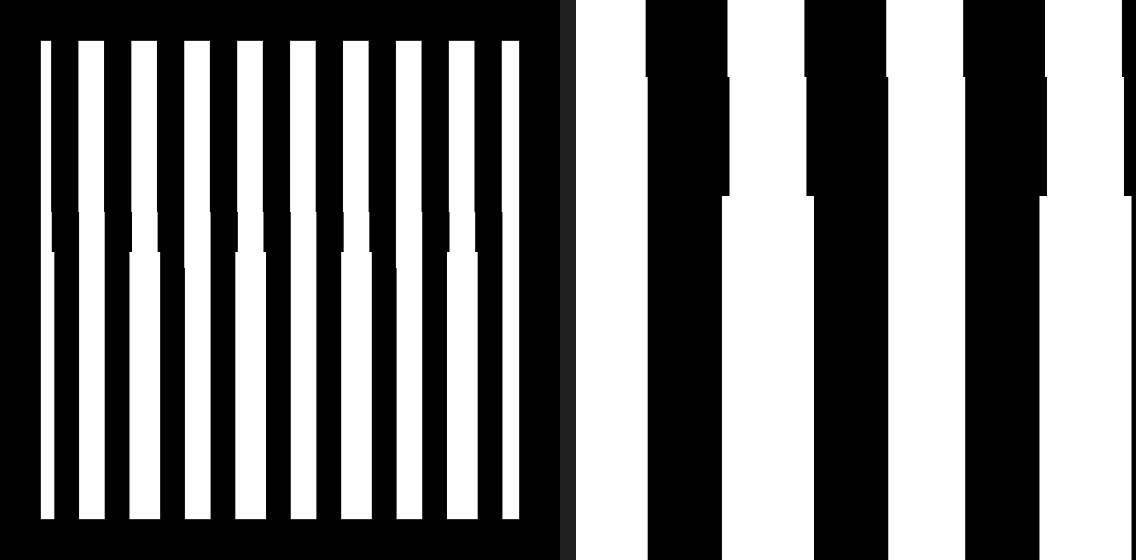
Left: the whole. Right: its middle third, enlarged.
This pattern is drawn by a Shadertoy shader. Its source:

```glsl
const vec3 INK = vec3(0.0);
const vec3 PAPER = vec3(1.0);
const float WINDOW_HALF = 0.4271;    // half side of the striped square
const float PERIOD = 0.0945;         // stripe spacing
const float FIRST_CENTER = 0.0684;   // centre of stripe 0
const float HALF_WIDTH = 0.0229;
const float EXTRA_HALF = 0.0045;     // widening of even stripes, low part
const float SHIFT = 0.0012;          // sideways step of the lower part
const float SHIFT_Y = 0.621;
const float LATE_SHIFT_Y = 0.521;    // left edge of every fourth stripe
const float WIDEN_Y = 0.550;

// Pixel coverage of the region where the signed distance is negative
float coverage(float dist, float pixel) {
    return clamp(0.5 - dist / pixel, 0.0, 1.0);
}

float squareWindow(vec2 p, float pixel) {
    vec2 d = abs(p - 0.5) - WINDOW_HALF;
    return coverage(d.x, pixel) * coverage(d.y, pixel);
}

float stripes(vec2 p, float pixel) {
    float index = round((p.x - FIRST_CENTER) / PERIOD);
    float x = p.x - FIRST_CENTER - index * PERIOD;

    // Even stripes widen below their step
    float isEven = 1.0 - mod(index, 2.0);
    float halfWidth = HALF_WIDTH + EXTRA_HALF * isEven * step(p.y, WIDEN_Y);

    // Both edges step sideways, some left edges later
    float isLate = step(2.5, mod(index, 4.0));
    float leftShift = SHIFT * step(p.y, mix(SHIFT_Y, LATE_SHIFT_Y, isLate));
    float rightShift = SHIFT * step(p.y, SHIFT_Y);

    float left = leftShift - halfWidth;
    float right = rightShift + halfWidth;
    return coverage(left - x, pixel) * coverage(x - right, pixel);
}

void mainImage(out vec4 fragColor, in vec2 fragCoord) {
    float side = min(iResolution.x, iResolution.y);
    vec2 p = (fragCoord - 0.5 * iResolution.xy) / side + 0.5;
    float pixel = 1.0 / side;

    float mask = squareWindow(p, pixel) * stripes(p, pixel);
    fragColor = vec4(mix(INK, PAPER, mask), 1.0);
}
```
